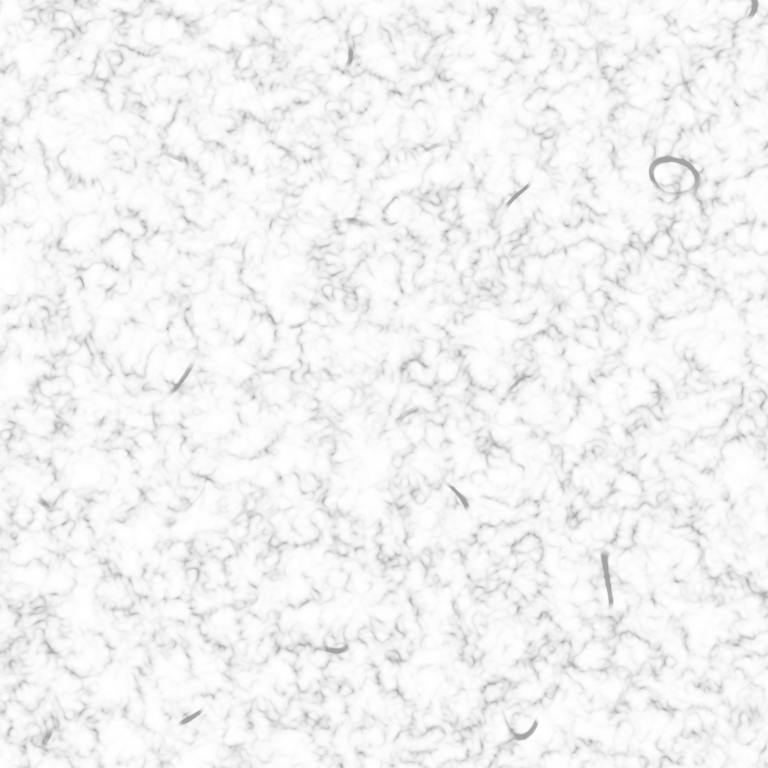
This texture is drawn by a three.js fragment shader. Its source:

```glsl
varying vec2 vUv;

vec2 hash2(vec2 cell) {
  vec3 q = fract(cell.xyx * vec3(0.1031, 0.1030, 0.0973));
  q += dot(q, q.yzx + 33.33);
  return fract((q.xx + q.yz) * q.zy);
}

// Slope of one lattice corner, projected on the offset to the point
float cornerSlope(vec2 cell, vec2 corner, vec2 local) {
  vec2 direction = normalize(hash2(cell + corner) - 0.5 + 1e-4);
  return dot(direction, local - corner);
}

float gradientNoise(vec2 p) {
  vec2 cell = floor(p);
  vec2 f = p - cell;
  vec2 blend = f * f * f * (f * (f * 6.0 - 15.0) + 10.0);
  float bottom = mix(cornerSlope(cell, vec2(0.0, 0.0), f),
                     cornerSlope(cell, vec2(1.0, 0.0), f), blend.x);
  float top = mix(cornerSlope(cell, vec2(0.0, 1.0), f),
                  cornerSlope(cell, vec2(1.0, 1.0), f), blend.x);
  return mix(bottom, top, blend.y);
}

// Folded noise: low along creases, lowest where creases of all scales meet
float turbulence(vec2 p) {
  float sum = 0.0;
  for (int octave = 0; octave < 4; octave++) {
    float n = gradientNoise(p);
    // The two middle scales weigh most
    float weight = 0.5 + 0.15 * float(octave * (3 - octave));
    sum += weight * sqrt(n * n + 0.0002);
    // Turning each octave keeps the lattices from lining up
    p = mat2(0.8, 0.6, -0.6, 0.8) * p * 1.9 + vec2(17.37, 9.71);
  }
  return sum;
}

// Sparse short strokes that follow the broadest creases
float strokes(vec2 p) {
  float fold = abs(gradientNoise(p));
  float chosen = smoothstep(0.32, 0.44, gradientNoise(p * 0.85 + 41.7));
  return chosen * (1.0 - smoothstep(0.02, 0.06, fold));
}

void main() {
  vec2 p = vUv * 11.0 + 5.3;
  float crease = turbulence(p) * (1.0 - 0.9 * strokes(p));

  // Veins fade exponentially into white and saturate at a flat grey
  float veinDarkness = min(0.46 * exp(-crease / 0.17), 0.36);
  gl_FragColor = vec4(vec3(1.0 - veinDarkness), 1.0);
}
```
